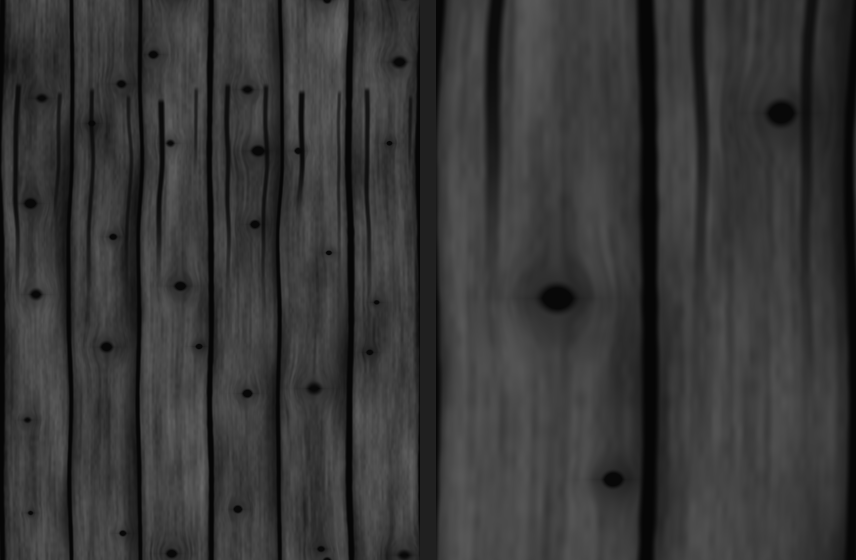
Left, the full canvas; right, a detail of the centre.
A WebGL 1 fragment shader for this texture:

```glsl
precision highp float;

uniform vec2 u_resolution;

const float PLANKS = 6.0;
const float PLANK_LENGTH = 8.0; // height in plank widths
const vec3 GAP_COLOR = vec3(0.025);
const vec3 WOOD_TINT = vec3(1.0);

float hash(vec2 p) {
  return fract(sin(dot(p, vec2(127.1, 311.7))) * 43758.5);
}

// Value noise over the unit square, wrapping after a whole number of cells
float noise(vec2 uv, vec2 cells) {
  vec2 p = uv * cells;
  vec2 i = floor(p);
  vec2 f = fract(p);
  f = f * f * (3.0 - 2.0 * f);
  vec2 a = mod(i, cells);
  vec2 b = mod(i + 1.0, cells);
  return mix(mix(hash(a), hash(vec2(b.x, a.y)), f.x),
             mix(hash(vec2(a.x, b.y)), hash(b), f.x), f.y);
}

float fbm(vec2 uv, vec2 cells) {
  float sum = 0.0;
  float gain = 0.533;
  for (int i = 0; i < 4; i++) {
    sum += gain * noise(uv, cells);
    cells *= 2.0;
    gain *= 0.5;
  }
  return sum;
}

// Knots of one plank: x = sideways bend of the grain, y = darkness
vec2 knots(vec2 p, float plank) {
  vec2 result = vec2(0.0);
  for (int i = 0; i < 5; i++) {
    vec2 seed = vec2(plank + 3.0, float(i) + 11.0);
    float size = hash(seed);
    float centerY = (float(i) + hash(seed + 20.0)) / 5.0;
    float dy = fract(p.y - centerY + 0.5) - 0.5;
    vec2 d = vec2(p.x - mix(0.18, 0.85, hash(seed + 40.0)), dy * PLANK_LENGTH);
    float radius = mix(0.035, 0.1, size * size);
    float r = length(d * vec2(0.85, 1.0)) / radius;
    float core = 1.0 - smoothstep(0.35, 1.25, r);
    float halo = exp(-r * r * 0.16);
    float smear = exp(-abs(d.y) / (radius * 0.4) - abs(d.x) / (radius * 1.8));
    result.x -= d.x * 0.75 * halo;
    result.y += mix(0.45, 0.9, hash(seed + 60.0)) * core + 0.22 * halo + 0.3 * smear;
  }
  return result;
}

// Long splits that start near a common height and thin out downwards
float splits(vec2 p, float plank) {
  float dark = 0.0;
  for (int i = 0; i < 2; i++) {
    vec2 seed = vec2(plank + 7.0, float(i) + 31.0);
    float weight = hash(seed);
    float drop = 0.84 + 0.03 * (hash(seed + 10.0) - 0.5) - p.y;
    float t = drop / mix(0.14, 0.48, hash(seed + 20.0));
    float x = 0.28 + 0.53 * float(i) + 0.12 * (hash(seed + 30.0) - 0.5);
    x += 0.035 * (noise(vec2(plank / PLANKS, p.y), vec2(PLANKS, 14.0)) - 0.5);
    float halfWidth = mix(0.008, 0.04, weight * weight) * (1.0 - 0.5 * clamp(t, 0.0, 1.0));
    float line = 1.0 - smoothstep(halfWidth * 0.5, halfWidth + 0.035, abs(p.x - x));
    float span = smoothstep(0.0, 0.012, drop) * (1.0 - smoothstep(0.45, 1.0, t));
    dark = max(dark, line * span * mix(0.5, 1.0, weight));
  }
  return dark;
}

// Gap between planks, with its own width and a ragged rim
float gap(float x, float y) {
  float seam = mod(floor(x + 0.5), PLANKS);
  float offset = abs(fract(x + 0.5) - 0.5);
  vec2 along = vec2(seam / PLANKS, y);
  float rag = 0.6 * noise(along, vec2(PLANKS, 9.0)) + 0.4 * noise(along, vec2(PLANKS, 70.0));
  float halfWidth = mix(0.014, 0.04, hash(vec2(seam, 5.0))) * mix(0.6, 1.3, rag);
  return 1.0 - smoothstep(halfWidth * 0.7, halfWidth + 0.03, offset);
}

float woodTone(vec2 grain, float plank) {
  float tone = 0.25 + 0.035 * (hash(vec2(plank, 17.0)) - 0.5);
  tone += 0.22 * (fbm(grain, vec2(12.0, 7.0)) - 0.5);
  tone += 0.17 * (fbm(grain, vec2(42.0, 4.0)) - 0.5);
  tone += 0.05 * (noise(grain, vec2(168.0, 18.0)) - 0.5);
  tone += 0.035 * (noise(grain, vec2(192.0, 110.0)) - 0.5);
  return tone;
}

void main() {
  vec2 uv = gl_FragCoord.xy / u_resolution;

  // Plank layout with slightly crooked sides
  float x = uv.x * PLANKS + 0.07 * (noise(uv, vec2(PLANKS, 7.0)) - 0.5);
  float plank = mod(floor(x), PLANKS);
  vec2 p = vec2(fract(x), uv.y);

  // Grain, bent around the knots
  vec2 knot = knots(p, plank);
  vec2 grain = vec2((plank + p.x + knot.x) / PLANKS, uv.y + hash(vec2(plank, 2.0)));
  float tone = woodTone(grain, plank);

  // Weathered sides, knots and stains
  float side = smoothstep(0.0, 0.13, min(p.x, 1.0 - p.x));
  float stain = smoothstep(0.35, 0.75, noise(grain, vec2(PLANKS, 5.0)));
  tone *= mix(0.68, 1.0, side);
  tone *= 1.0 - 0.45 * stain * smoothstep(0.68, 0.92, p.x);
  tone *= 1.0 - min(knot.y, 0.9);

  float dark = max(gap(x, uv.y), splits(p, plank));
  vec3 color = mix(WOOD_TINT * max(tone, 0.03), GAP_COLOR, dark);
  gl_FragColor = vec4(color, 1.0);
}
```
